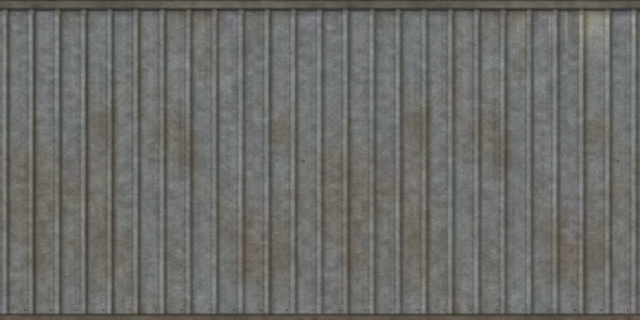
A WebGL 1 fragment shader for this texture:

```glsl
precision highp float;
uniform vec2 u_resolution;

float hash(vec2 p) {
  return fract(sin(dot(p, vec2(127.1, 311.7))) * 43758.5453);
}

// Value noise on a grid of freq cells, wrapping once per unit of x
float noise(vec2 p, vec2 freq, float seed) {
  vec2 g = p * freq, i = floor(g), f = fract(g);
  f = f * f * (3.0 - 2.0 * f);
  float x0 = mod(i.x, freq.x) + seed;
  float x1 = mod(i.x + 1.0, freq.x) + seed;
  return mix(mix(hash(vec2(x0, i.y)), hash(vec2(x1, i.y)), f.x),
             mix(hash(vec2(x0, i.y + 1.0)), hash(vec2(x1, i.y + 1.0)), f.x), f.y);
}

float fbm(vec2 p, vec2 freq, float seed) {
  float sum = 0.0, amp = 0.5;
  for (int i = 0; i < 5; i++) {
    sum += amp * noise(p, freq, seed + float(i) * 37.0);
    freq *= 2.0;
    amp *= 0.5;
  }
  return sum / 0.97;
}

// Soft stripe of given half width
float band(float d, float halfWidth, float soft) {
  return 1.0 - smoothstep(halfWidth - soft, halfWidth + soft, abs(d));
}

float blob(vec2 p, vec2 center, vec2 size) {
  vec2 d = p - center;
  d.x -= floor(d.x + 0.5);
  d /= size;
  return exp(-dot(d, d));
}

void main() {
  vec2 uv = gl_FragCoord.xy / u_resolution;
  vec2 p = vec2(uv.x * 2.0, uv.y);
  float px = 1.0 / u_resolution.y;

  // Wear wraps once every twelve ribs
  float period = 0.0819;
  vec2 w = vec2(p.x / (12.0 * period), p.y);

  // Weathered paint: blue grey, brown grime and faint violet
  float grime = fbm(w, vec2(9.0, 5.0), 3.0);
  float tint = fbm(w, vec2(8.0, 6.0), 71.0);
  float fine = fbm(w, vec2(44.0, 50.0), 19.0);
  float brown = smoothstep(0.30, 0.80, grime + 0.16 * (0.5 - p.y));
  vec3 color = mix(vec3(0.440, 0.458, 0.455), vec3(0.428, 0.412, 0.378), brown);
  float rust = blob(w, vec2(0.60, 0.51), vec2(0.04, 0.06));
  rust += 0.6 * blob(w, vec2(0.32, 0.61), vec2(0.03, 0.06));
  rust += 0.4 * smoothstep(0.62, 0.80, grime);
  color = mix(color, vec3(0.37, 0.33, 0.28), min(rust * (0.2 + fine), 0.6));
  float violet = 0.5 * smoothstep(0.52, 0.76, tint);
  violet += 0.7 * blob(w, vec2(0.82, 0.32), vec2(0.04, 0.09)) * smoothstep(0.35, 0.7, fine);
  color = mix(color, vec3(0.462, 0.432, 0.475), min(violet, 0.8));
  float grain = noise(w, vec2(150.0, 160.0), 7.0) + noise(w, vec2(230.0, 250.0), 13.0) - 1.0;
  color += 0.13 * (fine - 0.5) + 0.036 * grain;

  // Pale flakes and vertical weather streaks
  float flakes = fbm(w, vec2(34.0, 70.0), 43.0);
  color += vec3(0.028, 0.034, 0.032) * smoothstep(0.60, 0.78, flakes);
  color += 0.035 * (noise(w, vec2(84.0, 4.0), 53.0) - 0.5);

  // Folded ribs: lit ridge with a shadowed groove at its right
  float cell = (p.x - 0.026) / period + 0.5;
  float d = (fract(cell) - 0.5) * period;
  float vary = hash(vec2(mod(floor(cell), 12.0), 9.0));
  float wear = noise(w, vec2(24.0, 7.0), 91.0);
  float groove = band(d, 0.0052, 0.0030 + 0.5 * px);
  float ridge = band(d + 0.0125, 0.0060, 0.0035 + 0.5 * px);
  float leftEdge = band(d + 0.0215, 0.0025, 0.0020 + 0.5 * px);
  float depth = (0.66 - 0.16 * smoothstep(0.2, 0.8, p.x)) * (0.75 + 0.2 * vary + 0.25 * wear);
  color += 0.3 * d * step(0.0, d);
  color *= 1.0 - 0.13 * leftEdge;
  color += vec3(0.050, 0.052, 0.049) * ridge * (0.6 + 0.7 * wear);
  color = mix(color, vec3(0.21, 0.192, 0.155), groove * depth);
  color = mix(color, vec3(0.35, 0.31, 0.25), 0.4 * band(d - 0.008, 0.004, 0.004) * wear);

  // Bleached runs under the top right edge
  float runs = smoothstep(0.45, 0.8, noise(w, vec2(60.0, 1.0), 29.0));
  float runZone = smoothstep(1.58, 1.66, p.x) * smoothstep(0.76, 0.95, p.y);
  color += vec3(0.10, 0.09, 0.06) * runs * runZone;

  // Small fasteners at mid height and along the foot
  float midDot = length(vec2(d - 0.022, p.y - 0.490 - 0.012 * vary));
  float footDot = length(vec2(d + 0.030, p.y - 0.031));
  float dots = band(midDot, 0.003, px) * step(0.6, vary) + band(footDot, 0.003, px);
  color = mix(color, vec3(0.20, 0.18, 0.16), 0.5 * min(dots, 1.0));

  // Top rail, its shadow and the rounded rib ends
  float topRail = smoothstep(0.973 - px, 0.973 + px, p.y);
  vec3 rail = vec3(0.375, 0.365, 0.340) + 0.12 * (grime - 0.5) + 0.12 * (fine - 0.5);
  color *= 1.0 - 0.18 * smoothstep(0.94, 0.97, p.y);
  color = mix(color, rail, topRail);
  color = mix(color, vec3(0.17, 0.165, 0.15), 0.8 * band(p.y - 0.970, 0.0045, 0.002 + px));
  float cap = length(vec2(d + 0.010, p.y - 0.962));
  color = mix(color, vec3(0.43, 0.43, 0.40), 0.7 * band(cap, 0.009, 0.002 + px));
  color *= 1.0 - 0.35 * smoothstep(0.993, 1.0, p.y);

  // Bottom rail with a dark seam
  float bottomRail = 1.0 - smoothstep(0.017 - px, 0.017 + px, p.y);
  color = mix(color, rail * vec3(1.02, 0.95, 0.90), bottomRail);
  color = mix(color, vec3(0.19, 0.175, 0.15), 0.7 * band(p.y - 0.017, 0.003, 0.002 + px));

  gl_FragColor = vec4(color, 1.0);
}
```
